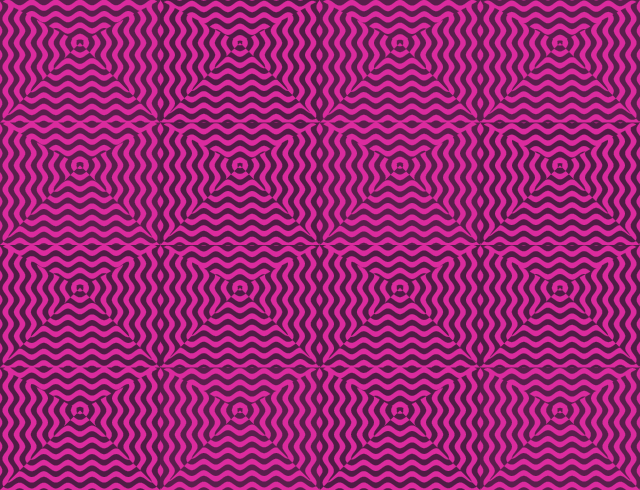
Write a Shadertoy shader that draws this pattern.

```glsl
float hash(vec2 p) {
    return fract(sin(dot(p, vec2(127.1, 311.7))) * 43758.5453);
}

// Wavy stripes in four wedges that meet at an off-centre apex
vec3 wavyPyramid(vec2 uv, float aspect) {
    vec2 grid = uv * 4.0;
    vec2 tile = floor(grid);
    vec2 p = (fract(grid) - vec2(0.5, 0.65)) * vec2(aspect, 1.0);

    // Wedge borders run from the apex to the tile corners
    float reach = (p.y > 0.0 ? 0.35 : 0.65) / (0.5 * aspect);
    bool upright = abs(p.y) > abs(p.x) * reach;
    bool bottom = upright && p.y < 0.0;
    float outward = upright ? abs(p.y) : abs(p.x);
    float along = upright ? p.x : p.y;

    // The bottom wedge runs half a stripe out of step with the others
    float shift = 0.22 + 0.08 * mod(tile.x, 2.0) + 0.04 * (hash(tile) - 0.5);
    if (bottom) shift += 0.47;

    float wave = 0.0235 * cos(6.28318 * along / 0.197);
    float phase = (outward - wave) / 0.0932 + shift;
    float stripe = step(0.255, abs(fract(phase + 0.5) - 0.5));

    vec3 plum = mix(vec3(0.31, 0.11, 0.27), vec3(0.35, 0.12, 0.30), step(0.5, hash(tile + 3.0)));
    return mix(plum, vec3(0.86, 0.17, 0.62), stripe);
}

void mainImage(out vec4 fragColor, in vec2 fragCoord) {
    float aspect = iResolution.x / iResolution.y;
    vec3 color = vec3(0.0);

    // Average a 4 by 4 grid of samples to smooth stripes and seams
    for (int j = 0; j < 4; j++) {
        for (int i = 0; i < 4; i++) {
            vec2 offset = ((vec2(i, j) + 0.5) / 4.0 - 0.5) * 1.2;
            color += wavyPyramid((fragCoord + offset) / iResolution.xy, aspect);
        }
    }
    fragColor = vec4(color / 16.0, 1.0);
}
```
